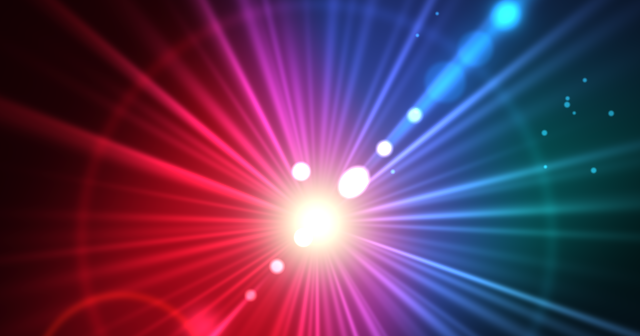
Write a Shadertoy shader that draws this background.

```glsl
// A burst of coloured light: a hot core throws rays over a red-violet-blue-teal
// field. A slanted chain of lens flares, a faint halo ring and hashed sparks
// are added on top, all in units of the canvas height measured from the core.

#define CORE vec2(0.495, 0.337)
#define AXIS vec2(0.674, 0.739)
#define RED vec3(0.86, 0.03, 0.12)
#define VIOLET vec3(0.66, 0.19, 0.68)
#define BLUE vec3(0.21, 0.33, 0.78)
#define TEAL vec3(0.03, 0.50, 0.52)
#define CYAN vec3(0.08, 0.62, 1.0)
#define RAY_COUNT 60
#define SPARK_COUNT 12
#define RING_RADIUS 0.70

const float TAU = 6.2831853;

float hash(float n) {
    return fract(sin(n * 127.1 + 3.7) * 43758.5453);
}

// Filled circle with a soft edge
float disc(vec2 p, float radius, float blur) {
    return 1.0 - smoothstep(radius - blur, radius + blur, length(p));
}

// Thin circle line
float ring(vec2 p, float radius, float width) {
    float x = (length(p) - radius) / width;
    return exp(-x * x);
}

// Tapered beam that leaves the core at a given angle
float beam(vec2 p, float angle, float spread, float reach) {
    vec2 dir = vec2(cos(angle), sin(angle));
    float along = dot(p, dir);
    float across = dot(p, vec2(-dir.y, dir.x));
    float x = across / (0.003 + spread * max(along, 0.0));
    return step(0.0, along) * exp(-x * x) * exp(-pow(along / reach, 2.0));
}

// Field colour: red to blue from left to right, teal on the far right
vec3 fieldColor(vec2 p) {
    float hue = p.x + 0.48 * max(p.y, 0.0) - 0.15 * max(-p.y, 0.0);
    vec3 color = mix(RED, VIOLET, smoothstep(-0.20, 0.18, hue));
    color = mix(color, BLUE, smoothstep(0.10, 0.35, hue));
    float level = 1.0 - 0.75 * smoothstep(0.1, 0.65, abs(p.y - 0.08));
    return mix(color, TEAL, smoothstep(0.28, 0.70, p.x) * level);
}

// Evenly spread rays with hashed offset, width, length and strength
float rayBurst(vec2 p) {
    float sum = 0.0;
    for (int i = 0; i < RAY_COUNT; i++) {
        float n = float(i);
        float angle = (n + 0.8 * hash(n)) * TAU / float(RAY_COUNT);
        float spread = mix(0.011, 0.034, hash(n + 70.0));
        float reach = mix(0.4, 0.95, hash(n + 140.0));
        sum += beam(p, angle, spread, reach) * mix(0.15, 0.8, hash(n + 210.0));
    }
    // Leading beams
    sum += 0.9 * beam(p, radians(140.0), 0.015, 0.85);
    sum += 0.9 * beam(p, radians(159.0), 0.015, 0.75);
    sum += 0.8 * beam(p, radians(117.0), 0.016, 0.65);
    sum += 0.6 * beam(p, radians(103.0), 0.016, 0.65);
    sum += 1.0 * beam(p, radians(38.6), 0.015, 0.65);
    sum += 0.8 * beam(p, radians(3.0), 0.016, 0.65);
    sum += 0.7 * beam(p, radians(13.5), 0.016, 0.75);
    sum += 1.2 * beam(p, radians(-19.5), 0.012, 0.85);
    return sum;
}

// Flares strung along the slanted axis, white near the core, cyan far out
vec3 flareChain(vec2 p) {
    vec3 light = vec3(0.0);
    vec2 local = vec2(dot(p, AXIS), dot(p, vec2(-AXIS.y, AXIS.x)));
    for (int i = 0; i < 6; i++) {
        float n = float(i);
        float far = smoothstep(1.5, 3.0, n);
        float radius = mix(0.036 - 0.015 * min(n, 1.0), 0.085 - 0.008 * n, far);
        radius *= 1.0 - 0.4 * step(1.5, n) * step(n, 2.5);
        vec2 q = local - vec2(0.165 + 0.134 * n, 0.0);
        q.x *= mix(0.75, 1.0, min(n, 1.0));
        vec3 tint = mix(vec3(1.0, 0.93, 1.0), CYAN, far);
        light += tint * disc(q, radius, 0.010) * mix(0.85, 0.14, far);
        light += CYAN * exp(-dot(q, q) / 0.005) * 0.2 * far;
    }
    // Small pink flares on the opposite side
    for (int i = 0; i < 3; i++) {
        float n = float(i);
        vec2 q = p + AXIS * (0.06 + 0.116 * n);
        light += vec3(1.0, 0.75, 0.8) * disc(q, 0.023 - 0.004 * n, 0.008) * (0.9 - 0.2 * n);
    }
    // Bright end of the chain and the streak that joins it
    vec2 tip = p - AXIS * 0.84;
    light += vec3(0.1, 0.6, 0.75) * exp(-dot(tip, tip) / 0.0016);
    float clear = smoothstep(0.15, 0.5, length(p));
    light += vec3(0.1, 0.45, 0.7) * beam(p, atan(AXIS.y, AXIS.x), 0.030, 1.1) * clear;
    vec2 low = p - vec2(-0.34, -0.31);
    light += vec3(0.9, 0.25, 0.5) * exp(-dot(low, low) / 0.003) * 0.5;
    light += vec3(0.8, 0.25, 0.5) * beam(p, atan(-AXIS.y, -AXIS.x), 0.018, 0.7) * clear;
    return light;
}

// Tiny lights scattered over the right side
vec3 sparks(vec2 p) {
    float sum = 0.0;
    for (int i = 0; i < SPARK_COUNT; i++) {
        float n = float(i);
        vec2 spot = mix(vec2(0.2, 0.1), vec2(0.95, 0.65), vec2(hash(n + 300.0), hash(n + 350.0)));
        sum += disc(p - spot, mix(0.004, 0.009, hash(n + 400.0)), 0.004);
    }
    return vec3(0.2, 0.8, 1.0) * sum * 0.5;
}

void mainImage(out vec4 fragColor, in vec2 fragCoord) {
    vec2 p = (fragCoord - CORE * iResolution.xy) / iResolution.y;
    float r = length(p);
    vec3 field = fieldColor(p);

    // Field darkens outward, most of all at the upper left and lower right
    float stretch = mix(0.88, 0.74, smoothstep(-0.1, 0.3, p.x));
    float fade = exp(-pow(length(p * vec2(stretch, 0.80)) / 0.74, 2.6));
    fade *= 1.0 - 0.75 * smoothstep(0.25, 0.7, -p.x * 0.65 + p.y * 0.55);
    fade *= 1.0 - 0.7 * smoothstep(0.25, 0.65, p.x * 0.5 - p.y * 0.8);
    vec3 color = field * (0.06 + 0.78 * fade);

    // Rays, paler on the cool side and close to the core
    float cool = smoothstep(-0.1, 0.35, p.x);
    vec3 rayTint = field * 0.65 + vec3(0.22, 0.18, 0.24) * exp(-r * 1.8);
    rayTint += vec3(0.10, 0.24, 0.26) * cool;
    rayTint += vec3(0.18, 0.07, 0.38) * smoothstep(0.0, 0.35, p.y) * smoothstep(-0.75, -0.2, p.x);
    rayTint += vec3(0.12, 0.06, 0.22) * smoothstep(0.05, 0.3, -p.y) * smoothstep(-0.2, 0.1, p.x);
    color += rayTint * rayBurst(p) * smoothstep(0.0, 0.2, r) * 0.82;

    // Halo ring and the arc at the lower left
    color += field * ring(p - vec2(0.0, -0.05), RING_RADIUS, 0.022) * 0.11;
    color += vec3(0.6, 0.1, 0.02) * ring(p - vec2(-0.58, -0.475), 0.26, 0.014) * 0.3;

    // Core glow: wide pink bloom, then a warm pale centre
    vec2 bloom = p - vec2(0.03, 0.04);
    color = mix(color, vec3(1.0, 0.62, 0.80), 0.72 * exp(-dot(bloom, bloom) / 0.062));
    color = mix(color, vec3(1.0, 0.95, 0.78), exp(-pow(r / 0.15, 2.6)));
    color += vec3(0.25, 0.25, 0.3) * exp(-r * r / 0.005);

    color += flareChain(p) + sparks(p);
    color += vec3(0.8, 0.7, 0.75) * disc(p - vec2(-0.047, 0.153), 0.025, 0.008);
    fragColor = vec4(clamp(color, 0.0, 1.0), 1.0);
}
```
